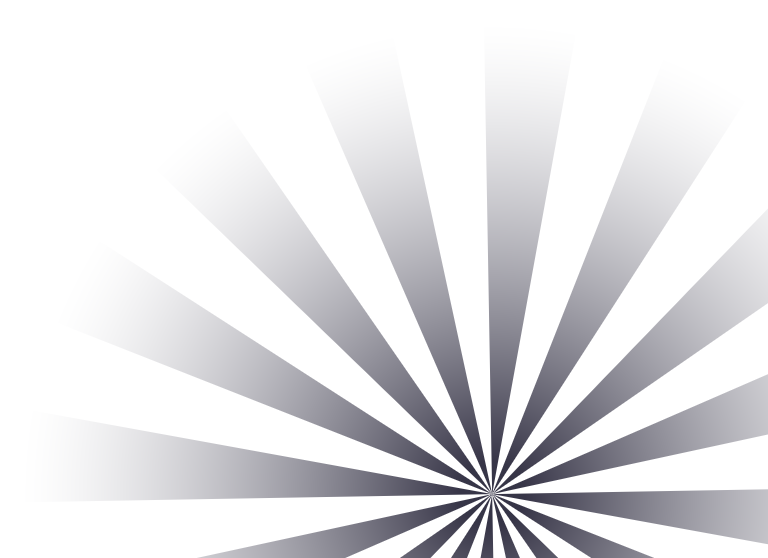
Write a Shadertoy shader that draws this background.

```glsl
// Sunburst of sixteen dark wedges on white, fanning out from a low hub.
// Polar angle is folded into one wedge, whose edge distance gives the mask;
// the radius drives an eased fade from the dark core to the paper.

const float TAU = 6.2831853;
const vec2  HUB = vec2(0.882, 0.1145);       // in canvas heights
const float RAY_COUNT = 16.0;
const float RAY_TILT = radians(85.35);       // axis of the upright ray
const float RAY_HALF_ANGLE = radians(5.65);
const float FADE_RADIUS = 0.851;             // where rays vanish
const float FADE_POWER = 1.5;
const float FADE_MAX = 0.9;                  // keeps the core from going black
const vec3  PAPER = vec3(1.0);
const vec3  CORE = vec3(0.126, 0.118, 0.198);

// Coverage of the rays, softened over one pixel.
float rayMask(vec2 p, float pixel) {
    float period = TAU / RAY_COUNT;
    float turn = atan(p.y, p.x) - RAY_TILT;
    float fromAxis = abs(mod(turn + 0.5 * period, period) - 0.5 * period);
    float edgeDistance = length(p) * sin(RAY_HALF_ANGLE - fromAxis);
    return clamp(edgeDistance / pixel + 0.5, 0.0, 1.0);
}

// Ink strength, strongest at the hub and easing to nothing.
float inkFade(float radius) {
    float remaining = clamp(1.0 - radius / FADE_RADIUS, 0.0, 1.0);
    return min(pow(remaining, FADE_POWER), FADE_MAX);
}

void mainImage(out vec4 fragColor, in vec2 fragCoord) {
    float pixel = 1.0 / iResolution.y;
    vec2 p = fragCoord * pixel - HUB;
    float ink = rayMask(p, pixel) * inkFade(length(p));
    fragColor = vec4(mix(PAPER, CORE, ink), 1.0);
}
```
